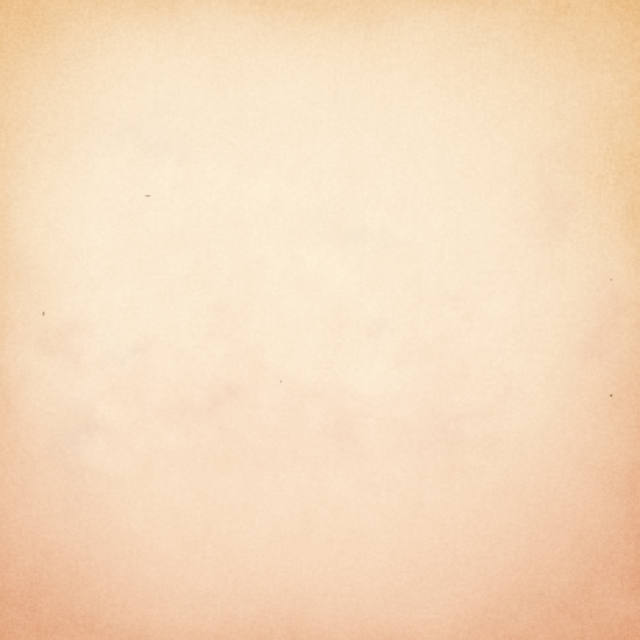
Reproduce this texture procedurally as a three.js fragment shader.

```glsl
// Draws aged cream paper with warm, unevenly toasted edges, faint stains and fine grain.
varying vec2 vUv;

vec2 hashGradient(vec2 cell) {
  vec2 h = vec2(dot(cell, vec2(127.1, 311.7)), dot(cell, vec2(269.5, 183.3)));
  return 2.0 * fract(sin(h) * 43758.55) - 1.0;
}

float gradientNoise(vec2 p) {
  vec2 i = floor(p);
  vec2 f = fract(p);
  vec2 u = f * f * f * (f * (f * 6.0 - 15.0) + 10.0);
  float a = dot(hashGradient(i), f);
  float b = dot(hashGradient(i + vec2(1.0, 0.0)), f - vec2(1.0, 0.0));
  float c = dot(hashGradient(i + vec2(0.0, 1.0)), f - vec2(0.0, 1.0));
  float d = dot(hashGradient(i + 1.0), f - 1.0);
  return mix(mix(a, b, u.x), mix(c, d, u.x), u.y);
}

float fbm(vec2 p) {
  float sum = 0.0;
  float amplitude = 0.5;
  for (int i = 0; i < 5; i++) {
    sum += amplitude * gradientNoise(p);
    p = mat2(1.6, 1.2, -1.2, 1.6) * p + 7.3;
    amplitude *= 0.6;
  }
  return sum;
}

// Soft elliptical spot, one at its center
float spot(vec2 p, vec2 center, vec2 radius) {
  vec2 q = (p - center) / radius;
  return exp(-dot(q, q));
}

float speck(vec2 p, vec2 center, vec2 radius) {
  return 1.0 - smoothstep(0.2, 1.4, length((p - center) / radius));
}

void main() {
  vec2 uv = vUv;
  float clouds = fbm(uv * 5.0 + 2.7);
  float mottle = fbm(uv * 16.0 + 31.0);
  vec2 warped = uv + 0.07 * vec2(clouds, fbm(uv * 5.0 + 19.0));

  // Cream sheet, rosier toward the bottom
  float height = smoothstep(0.1, 0.6, uv.y + 0.2 * clouds + 0.12 * mottle);
  vec3 color = mix(vec3(0.974, 0.868, 0.762), vec3(0.983, 0.917, 0.820), height);
  color += vec3(0.004, 0.008, 0.010) * spot(uv, vec2(0.43, 0.66), vec2(0.3, 0.25));

  // Toasted edges and corners
  vec4 depth = max(vec4(warped, 1.0 - warped), 0.0);
  vec4 burn = vec4(0.45, 0.50, 0.58, 0.52) * exp(-depth / vec4(0.060, 0.068, 0.085, 0.070));
  vec4 keep = 1.0 - burn;
  float clean = keep.x * keep.y * keep.z * keep.w;
  clean *= 1.0 - 0.50 * spot(warped, vec2(0.0), vec2(0.22, 0.20));
  clean *= 1.0 - 0.55 * spot(warped, vec2(1.0, 0.0), vec2(0.23, 0.24));
  clean *= 1.0 - 0.38 * spot(warped, vec2(0.0, 1.0), vec2(0.16));
  clean *= 1.0 - 0.26 * spot(warped, vec2(1.0), vec2(0.24, 0.32));
  float toast = clamp((1.0 - clean) * (1.0 + 0.45 * clouds + 0.5 * mottle), 0.0, 1.0);
  vec3 toastColor = mix(vec3(0.880, 0.625, 0.465), vec3(0.910, 0.720, 0.490), smoothstep(0.1, 0.8, uv.y));
  color = mix(color, toastColor, toast);

  // Rosy and gray stains with ragged outlines
  vec2 ragged = uv + 0.13 * vec2(mottle, fbm(uv * 13.0 + 53.0));
  float rose = 0.8 * spot(ragged, vec2(0.59, 0.49), vec2(0.035, 0.022));
  rose += 0.6 * spot(ragged, vec2(0.33, 0.375), vec2(0.15, 0.018));
  rose += 0.5 * spot(ragged, vec2(0.50, 0.33), vec2(0.09, 0.04));
  rose += 0.5 * spot(ragged, vec2(0.69, 0.34), vec2(0.06, 0.09));
  rose += 0.8 * spot(ragged, vec2(0.09, 0.47), vec2(0.045, 0.04));
  rose += 0.8 * spot(ragged, vec2(0.86, 0.68), vec2(0.04, 0.09));
  rose += 1.1 * spot(ragged, vec2(0.95, 0.48), vec2(0.045, 0.06));
  float gray = 0.8 * spot(ragged, vec2(0.56, 0.635), vec2(0.06, 0.022));
  gray += 0.7 * spot(ragged, vec2(0.22, 0.79), vec2(0.07, 0.03));
  gray += spot(ragged, vec2(0.12, 0.30), vec2(0.03, 0.08));
  gray += 0.8 * spot(ragged, vec2(0.19, 0.45), vec2(0.02));
  color -= rose * vec3(0.012, 0.033, 0.030) + gray * vec3(0.018, 0.021, 0.014);

  // Mottling, paper fibers and grain
  float fibers = gradientNoise(uv * vec2(95.0, 38.0) + 4.0 * mottle);
  float grain = gradientNoise(uv * 230.0) + 0.8 * gradientNoise(uv * 121.0 + 11.0);
  color += vec3(0.012, 0.026, 0.034) * (0.8 * clouds + 1.1 * mottle);
  color += vec3(0.016, 0.021, 0.025) * (0.45 * fibers + grain) * (0.85 + 1.5 * toast);

  // Tiny dark flecks
  float fleck = 0.35 * speck(uv, vec2(0.231, 0.694), vec2(0.005, 0.002));
  fleck += 0.45 * speck(uv, vec2(0.068, 0.510), vec2(0.002, 0.004));
  fleck += 0.60 * speck(uv, vec2(0.955, 0.382), vec2(0.0025));
  fleck += 0.35 * speck(uv, vec2(0.955, 0.563), vec2(0.002));
  fleck += 0.30 * speck(uv, vec2(0.439, 0.404), vec2(0.002));
  color = mix(color, vec3(0.48, 0.32, 0.24), fleck);

  gl_FragColor = vec4(color, 1.0);
}
```
